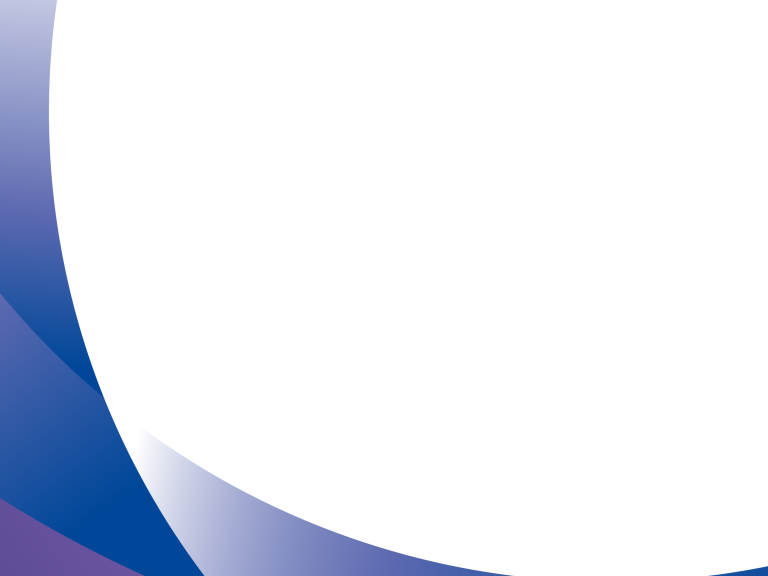
A Shadertoy shader for this background:

```glsl
// Deep blue at 0, through indigo, to white at 1
vec3 blueRamp(float tone) {
    vec3 indigo = vec3(0.36, 0.41, 0.69);
    vec3 color = mix(vec3(0.0, 0.28, 0.60), indigo, clamp(tone / 0.3, 0.0, 1.0));
    return mix(color, vec3(1.0), clamp((tone - 0.3) / 0.7, 0.0, 1.0));
}

// Smooth coverage of everything outside a circle
float outsideCircle(vec2 p, vec2 center, float radius) {
    float halfEdge = 0.7 / iResolution.y;
    return smoothstep(-halfEdge, halfEdge, length(p - center) - radius);
}

void mainImage(out vec4 fragColor, in vec2 fragCoord) {
    vec2 p = fragCoord / iResolution.y;

    // Three large arcs divide the canvas
    float leftSide = outsideCircle(p, vec2(1.422, 0.8056), 1.337);
    float lowerSide = outsideCircle(p, vec2(1.0608, 1.3623), 1.3726);
    float corner = outsideCircle(p, vec2(1.094, 1.868), 2.049);

    // Gradients of the upper band, the crossing and the lower sweep
    vec3 upperBand = blueRamp(1.17 * (p.y + 0.08 * p.x - 0.375));
    vec3 crossing = blueRamp(0.75 * dot(p, vec2(-0.59, 0.81)) + 0.009);
    vec3 lowerSweep = blueRamp(exp(-2.45 * (p.x - 0.2 * p.y - 0.19)));
    vec3 purple = mix(vec3(0.37, 0.30, 0.60), vec3(0.43, 0.34, 0.63),
                      clamp(3.0 * p.x + 2.0 * p.y, 0.0, 1.0));

    // Layers from back to front
    vec3 rightColor = mix(vec3(1.0), lowerSweep, lowerSide);
    vec3 leftColor = mix(upperBand, crossing, lowerSide);
    leftColor = mix(leftColor, purple, corner);

    fragColor = vec4(mix(rightColor, leftColor, leftSide), 1.0);
}
```
